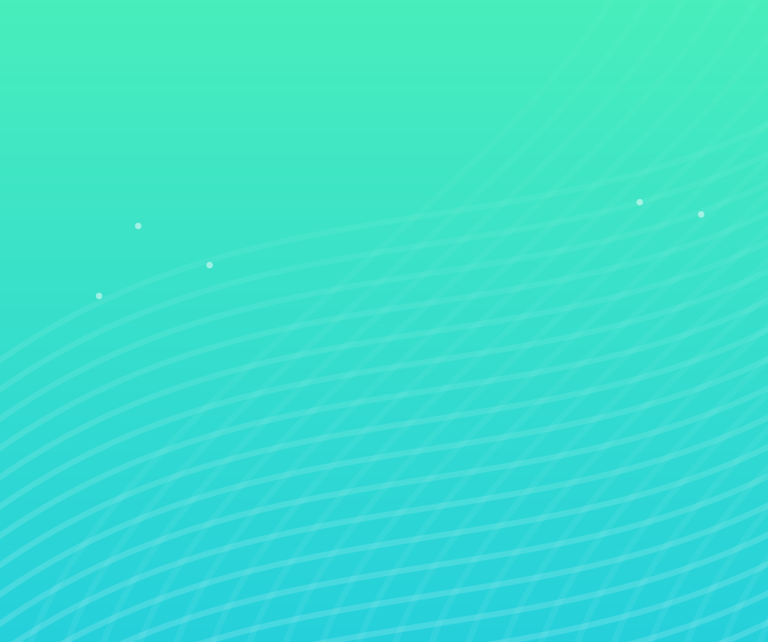
This background is drawn by a Shadertoy shader. Its source:

```glsl
// Coverage of a stroke, all lengths in canvas heights
float stroke(float dist, float halfWidth) {
    float soft = 0.75 / iResolution.y;
    return 1.0 - smoothstep(halfWidth - soft, halfWidth + soft, dist);
}

// Repeated strokes on the positive side of a leading curve
float strokeFamily(float offset, float spacing, float slope, float halfWidth) {
    float index = max(0.0, floor(offset / spacing + 0.5));
    float dist = abs(offset - index * spacing) / sqrt(1.0 + slope * slope);
    return stroke(dist, halfWidth);
}

void mainImage(out vec4 fragColor, in vec2 fragCoord) {
    vec2 uv = fragCoord / iResolution.xy;
    float aspect = iResolution.x / iResolution.y;
    float x = uv.x, y = uv.y;

    // Vertical gradient from blue to mint
    vec3 color = mix(vec3(0.145, 0.815, 0.86), vec3(0.285, 0.932, 0.735), y);

    // Steep, faint strands running to the upper right
    float strandX = 0.04 + y * (0.30 + y * (1.146 - 0.69 * y));
    float strandSlope = (0.30 + y * (2.292 - 2.07 * y)) * aspect;
    float strands = strokeFamily((x - strandX) * aspect, 0.0475 * aspect, strandSlope, 0.0048);
    color = mix(color, vec3(1.0), strands * mix(0.06, 0.02, y));

    // Broad waves stacked down the canvas
    float waveY = 0.439 + x * (0.8315 + x * (-1.143 + 0.678 * x));
    float waveSlope = (0.8315 + x * (-2.286 + 2.034 * x)) / aspect;
    float waves = strokeFamily(waveY - y, 0.0456, waveSlope, 0.0045);
    color = mix(color, vec3(1.0), waves * mix(0.15, 0.045, smoothstep(0.0, 0.8, y)));

    // Small pale dots
    vec2 dots[5] = vec2[5](vec2(0.180, 0.648), vec2(0.273, 0.587), vec2(0.129, 0.539),
                           vec2(0.833, 0.685), vec2(0.913, 0.666));
    for (int i = 0; i < 5; i++) {
        float dist = length((uv - dots[i]) * vec2(aspect, 1.0));
        color = mix(color, vec3(1.0), 0.5 * stroke(dist, 0.005));
    }

    fragColor = vec4(color, 1.0);
}
```
